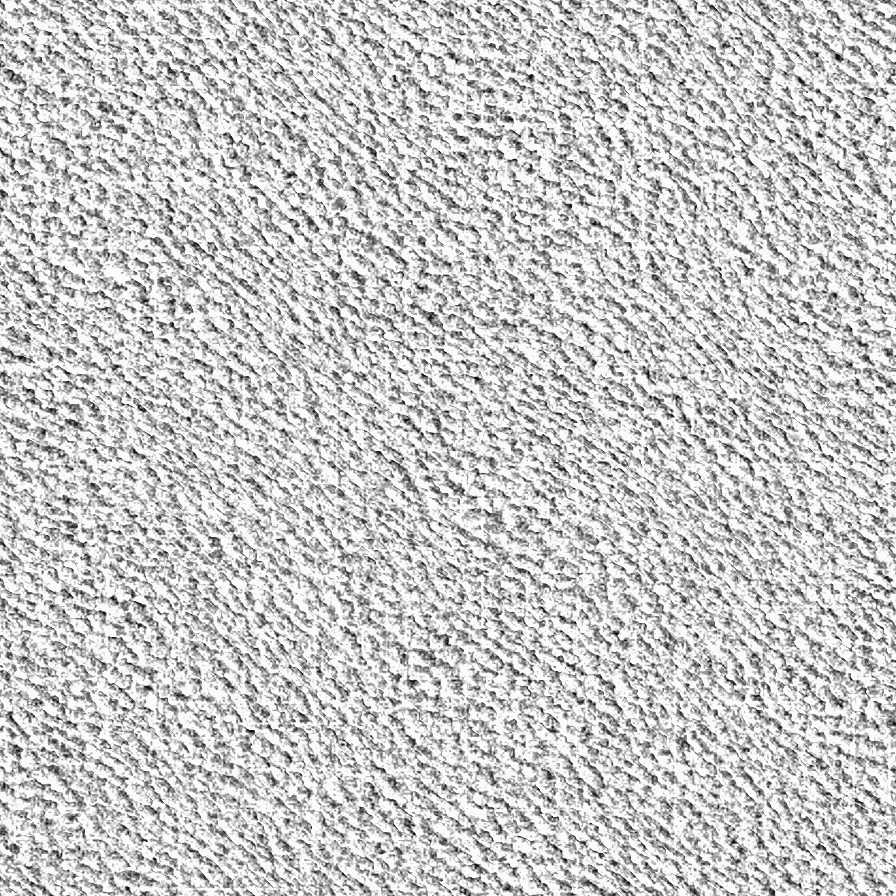
Reproduce this texture map procedurally as a Shadertoy shader.

```glsl
// Embossed leather grain in grey: slanted, slightly stretched cellular bumps lit from
// the lower left, roughened by fine pores and sharp specks, with faint woven threads.
// Each bump ramps from white to a dark upper right flank, then breaks off sharply.

#define GRAIN_FREQ   vec2(50.0, 82.0)  // bumps per canvas along and across the slant
#define SLANT        -0.58             // direction of the creases, radians
#define BASE_TONE    0.815
#define BUMP_DEPTH   0.90
#define PORE_DEPTH   0.36
#define SPECK_DEPTH  0.68
#define SPECK_FREQ   420.0
#define RAGGEDNESS   0.50
#define THREAD_FREQ  38.0
#define THREAD_LIGHT 0.20
#define TONE_RANGE   vec2(0.06, 0.98)

vec2 hash2(vec2 p) {
    vec3 h = fract(p.xyx * vec3(0.1031, 0.1030, 0.0973));
    h += dot(h, h.yzx + 33.33);
    return fract((h.xx + h.yz) * h.zy);
}

float valueNoise(vec2 p) {
    vec2 cell = floor(p), f = fract(p);
    f = f * f * (3.0 - 2.0 * f);
    float low  = mix(hash2(cell).x, hash2(cell + vec2(1, 0)).x, f.x);
    float high = mix(hash2(cell + vec2(0, 1)).x, hash2(cell + vec2(1, 1)).x, f.x);
    return mix(low, high, f.y);
}

// Slope of rounded cellular bumps: softly blended offset to the nearest centre.
vec2 bumpSlope(vec2 p) {
    vec2 cell = floor(p), sum = vec2(0.0);
    float total = 0.0001;
    for (int y = -1; y <= 1; y++)
    for (int x = -1; x <= 1; x++) {
        vec2 id = cell + vec2(x, y);
        vec2 offset = id + 0.5 + 0.82 * (hash2(id + 71.0) - 0.5) - p;
        float weight = exp(-24.0 * dot(offset, offset));
        sum += weight * offset;
        total += weight;
    }
    return sum / total;
}

// Broken thin line at a jittered place in every strip.
float thread(float across, float along, float seed) {
    float s = across * THREAD_FREQ, id = floor(s);
    float centre = 0.2 + 0.6 * hash2(vec2(id, seed)).x;
    float line = 1.0 - smoothstep(0.02, 0.08, abs(s - id - centre));
    return line * smoothstep(0.45, 0.75, valueNoise(vec2(along * 14.0, id * 3.7 + seed)));
}

void mainImage(out vec4 fragColor, in vec2 fragCoord) {
    vec2 uv = fragCoord / iResolution.y;

    // Layered sines let the creases swirl gently
    vec2 p = uv + 0.011 * sin(uv.yx * vec2(11.0, 13.0) + vec2(0.7, 2.1))
                + 0.004 * sin(uv.yx * vec2(29.0, 25.0) + uv * 17.0);

    // Slanted cell space with ragged borders
    vec2 dir = vec2(cos(SLANT), sin(SLANT));
    vec2 q = vec2(dot(p, dir), dot(p, vec2(-dir.y, dir.x))) * GRAIN_FREQ;
    q += RAGGEDNESS * (vec2(valueNoise(q * 3.1), valueNoise(q * 3.1 + 40.0)) - 0.5);

    // Light on the large bumps, the pores and the specks
    vec2 light = vec2(0.3, 1.0);
    float bump = dot(bumpSlope(q), light);
    float pore = dot(bumpSlope(q * vec2(2.6, 2.1) + 19.0), light);
    float speck = valueNoise(uv * SPECK_FREQ + 60.0) - 0.5;

    // Broad patches of slightly stronger and weaker relief
    float relief = 0.92 + 0.16 * valueNoise(uv * 9.0 + 5.0);

    float tone = BASE_TONE + relief * (BUMP_DEPTH * bump + PORE_DEPTH * pore)
               + SPECK_DEPTH * speck;
    tone += THREAD_LIGHT * max(thread(uv.x, uv.y, 3.0), thread(uv.y, uv.x, 8.0));

    fragColor = vec4(vec3(clamp(tone, TONE_RANGE.x, TONE_RANGE.y)), 1.0);
}
```
